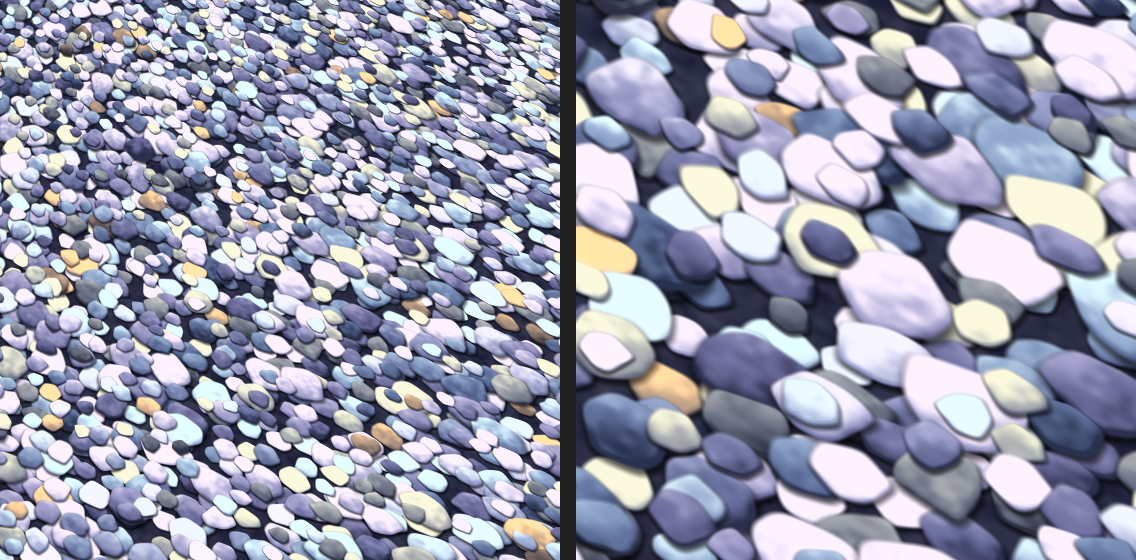
Left: the whole. Right: its middle third, enlarged.
Write a three.js fragment shader that draws this texture.

```glsl
// A bank of sunlit blue-grey pebbles receding upwards. Three layers of jittered
// cells in a tilted, foreshortened space each hold a faceted stone, painted
// back to front with contact shadows, lit tops and mottled surfaces.
varying vec2 vUv;

float hash(vec2 p) {
  vec3 q = fract(vec3(p.xyx) * vec3(0.1031, 0.1030, 0.0973));
  q += dot(q, q.yzx + 33.33);
  return fract((q.x + q.y) * q.z);
}

float noise(vec2 p) {
  vec2 i = floor(p), f = fract(p);
  f = f * f * (3.0 - 2.0 * f);
  return mix(mix(hash(i), hash(i + vec2(1.0, 0.0)), f.x),
             mix(hash(i + vec2(0.0, 1.0)), hash(i + vec2(1.0, 1.0)), f.x), f.y);
}

mat2 turn(float a) {
  return mat2(cos(a), sin(a), -sin(a), cos(a));
}

// Distance measure of a rounded, irregular hexagon: 1 on its outline.
float pebble(vec2 p, vec2 id) {
  float sum = 0.0001;
  for (int k = 0; k < 6; k++) {
    float fk = float(k);
    float a = (fk + 0.5 * hash(id + fk * 3.7)) * 1.0472;
    float n = max(dot(p, vec2(cos(a), sin(a))), 0.0);
    n /= 0.8 + 0.3 * hash(id + fk * 5.3 + 40.0);
    n *= n;
    n *= n;
    sum += n * n;
  }
  return pow(sum, 0.125);
}

// Ramp from shadow slate through blue-grey to bleached white.
vec3 stoneRamp(float t) {
  vec3 c = mix(vec3(0.17, 0.19, 0.29), vec3(0.41, 0.44, 0.58), smoothstep(-0.1, 0.25, t));
  c = mix(c, vec3(0.62, 0.65, 0.76), smoothstep(0.2, 0.5, t));
  return mix(c, vec3(0.97, 0.98, 0.98), smoothstep(0.45, 0.82, t));
}

// Mineral tint: lavender, cyan or neutral, with a few ochre stones.
vec3 mineralTint(float h) {
  vec3 tint = mix(vec3(1.03, 0.97, 1.05), vec3(0.92, 1.02, 1.06), smoothstep(0.3, 0.7, h));
  tint = mix(tint, vec3(1.02, 1.0, 0.89), step(0.78, h));
  return mix(tint, vec3(1.15, 0.93, 0.68), step(0.965, h));
}

void main() {
  // Foreshortening: stones shrink towards the top
  float nearness = 1.0 - 0.55 * vUv.y;
  vec2 ground = vec2((vUv.x - 0.3) / nearness, -log(nearness) / 0.55);
  vec2 slope = turn(0.52) * ground * vec2(12.0, 18.0) + 60.0;

  // Surface mottling, shared by all stones
  float mottle = noise(slope * 3.5) * 0.6 + noise(slope * 8.0 + 17.0) * 0.4 - 0.5;
  float patchTone = noise(slope * 0.35 + 5.0) - 0.5;
  vec3 color = vec3(0.16, 0.17, 0.26) + 0.15 * mottle;

  for (int layer = 0; layer < 3; layer++) {
    float fl = float(layer);
    float density = layer == 0 ? 1.4 : (layer == 1 ? 1.0 : 1.7);
    float presence = layer == 0 ? 1.0 : (layer == 1 ? 0.75 : 0.45);
    vec2 p = slope * density + fl * 31.7;
    vec2 cell = floor(p);

    // Upper rows first, so lower stones overlap them
    for (int j = 1; j >= -1; j--) {
      for (int i = -1; i <= 1; i++) {
        vec2 id = cell + vec2(float(i), float(j));
        vec2 key = id + fl * 113.0;
        if (hash(key + 7.1) > presence) continue;

        vec2 center = id + 0.2 + 0.6 * vec2(hash(key + 11.3), hash(key + 23.9));
        float size = mix(0.38, 0.6, hash(key + 31.7));
        vec2 o = (p - center) / size;
        mat2 spin = turn((hash(key + 47.3) - 0.5) * 1.3);
        float d = pebble(spin * o, key);
        float soft = 0.055 * density / nearness;

        // Contact shadow cast on the stones behind
        float shade = pebble(spin * (o + vec2(-0.06, 0.1)), key);
        color *= 1.0 - 0.6 * (1.0 - smoothstep(0.92, 1.2, shade));

        // Lit top, dim underside and worn rim
        float top = dot(o, vec2(-0.5, 0.87));
        float tone = hash(key + 59.1) * 0.95 + 0.1 + 0.2 * top;
        tone += 0.38 * mottle + 0.2 * patchTone;
        tone -= 0.3 * smoothstep(0.72, 1.05, d) * smoothstep(0.5, -0.5, top);
        vec3 stone = stoneRamp(tone) * mineralTint(hash(key + 71.9));
        color = mix(color, stone, 1.0 - smoothstep(1.0 - soft, 1.0 + soft, d));
      }
    }
  }

  gl_FragColor = vec4(clamp(color, 0.0, 1.0), 1.0);
}
```
